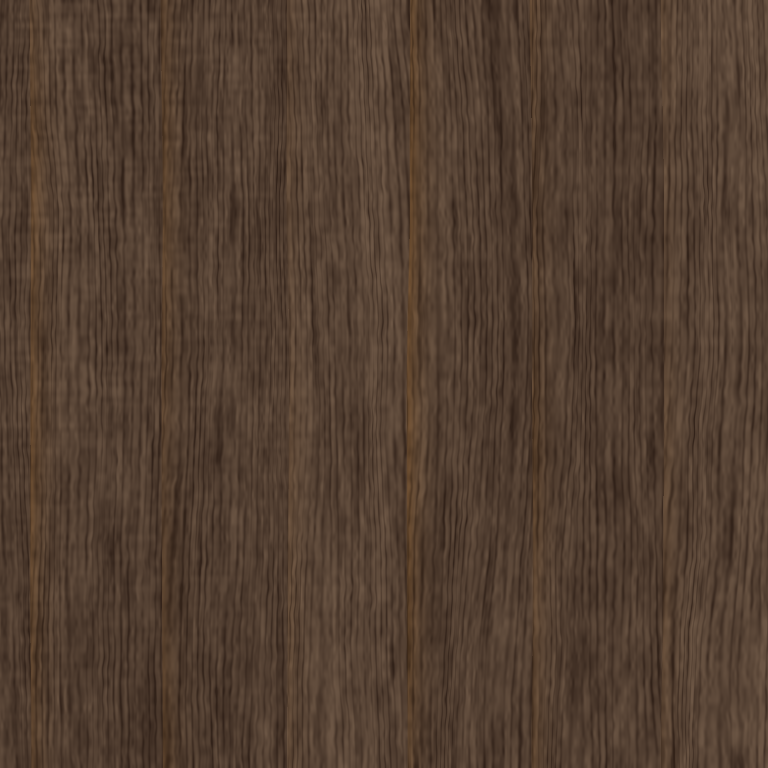
A three.js fragment shader for this texture:

```glsl
// Dark brown wood veneer: upright staves with amber sapwood along their seams.
// Each stave has its own tone and warp; wavy growth lines, fine fibres, cracks
// and faint cross saw marks are layered into one value that picks the colour.

#define DARK_WOOD vec3(0.235, 0.170, 0.130)
#define LIGHT_WOOD vec3(0.400, 0.317, 0.252)
#define AMBER vec3(0.430, 0.290, 0.150)
#define STAVE_WIDTH 0.165
#define FIRST_SEAM 0.040
#define LINE_COUNT 112.0
#define LINE_DEPTH 0.55
#define FIBRE_DEPTH 0.60
#define TONE_SPREAD 0.12
#define BASE_VALUE 0.64

varying vec2 vUv;

float hash(vec2 p) {
  return fract(sin(dot(p, vec2(127.1, 311.7))) * 43758.5453);
}

float noise(vec2 p) {
  vec2 cell = floor(p);
  vec2 f = fract(p);
  f = f * f * (3.0 - 2.0 * f);
  float low = mix(hash(cell), hash(cell + vec2(1.0, 0.0)), f.x);
  float high = mix(hash(cell + vec2(0.0, 1.0)), hash(cell + vec2(1.0, 1.0)), f.x);
  return mix(low, high, f.y);
}

// Noise centred on zero
float wave(vec2 p) {
  return noise(p) - 0.5;
}

// Returns stave index, amber glow right of the seams, shade left of them
vec3 staves(vec2 p) {
  vec3 result = vec3(0.0);
  for (int k = 0; k < 6; k++) {
    float i = float(k);
    float seam = FIRST_SEAM + STAVE_WIDTH * i + 0.016 * (hash(vec2(i, 4.0)) - 0.5);
    float d = p.x - seam + 0.006 * wave(vec2(i * 9.0, p.y * 4.0));
    float side = smoothstep(-0.0015, 0.0015, d);
    float strength = 0.60 + 0.35 * cos(2.2 * i - 1.2);
    float fade = 0.45 + 0.75 * noise(vec2(i * 5.0 + 2.0, p.y * 5.0));
    result.x += step(0.0, d);
    result.y += side * exp(-max(d, 0.0) / 0.012) * strength * fade;
    result.z += (1.0 - side) * exp(min(d, 0.0) / 0.014);
  }
  return result;
}

// Long wavy growth lines, broken up along their length
float growthLines(vec2 p, float id) {
  float phase = p.x * LINE_COUNT + 2.4 * noise(vec2(p.x * 28.0, p.y * 1.6 + id));
  float line = pow(0.5 + 0.5 * cos(6.2832 * phase), 3.0);
  return line * (0.2 + noise(vec2(phase * 0.6, p.y * 9.0)));
}

void main() {
  vec2 p = vUv;
  vec3 stave = staves(p);
  float id = stave.x;

  // Bend the grain: broad sweep, slow drift and fine jitter
  vec2 g = p;
  g.x += 0.040 * wave(vec2(p.x * 6.0 + id * 7.3, p.y * 1.7 + id));
  g.x += 0.007 * wave(vec2(p.x * 22.0, p.y * 7.0));
  g.x += 0.0022 * wave(vec2(p.x * 60.0, p.y * 55.0));

  // Stave tone and broad bands
  float value = BASE_VALUE + TONE_SPREAD * cos(2.094 * id - 0.3);
  value += 0.26 * wave(vec2(g.x * 16.0 + id * 3.0, p.y * 1.5));
  value += 0.22 * wave(vec2(g.x * 55.0, p.y * 2.5));

  // Growth lines and fibres
  value -= LINE_DEPTH * growthLines(g, id);
  value += FIBRE_DEPTH * wave(vec2(g.x * 230.0, p.y * 22.0));
  value += 0.40 * wave(vec2(g.x * 290.0 + 31.0, p.y * 90.0));

  // Sparse dark cracks
  float crack = smoothstep(0.80, 0.97, noise(vec2(g.x * 90.0 + 13.0, p.y * 7.0)));
  value -= 0.35 * crack;

  // Saw marks, strongest at the upper left
  float sawn = smoothstep(0.9, 0.0, p.x) * (0.35 + 0.65 * p.y);
  value += 0.26 * sawn * wave(vec2(p.x * 35.0, p.y * 150.0));

  // Seams: shade on one side, amber sapwood on the other
  value -= 0.20 * stave.z;
  value += 0.10 * stave.y;
  vec3 color = mix(DARK_WOOD, LIGHT_WOOD, clamp(value, -0.25, 1.15));
  vec3 sapwood = AMBER * (0.72 + 0.38 * clamp(value, 0.0, 1.0));
  color = mix(color, sapwood, clamp(stave.y * 0.75, 0.0, 0.8));

  gl_FragColor = vec4(color, 1.0);
}
```
